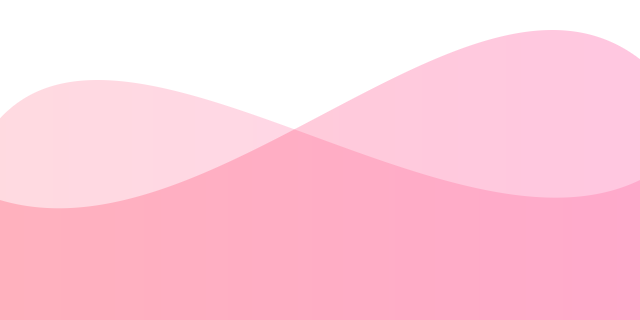
This background is drawn by a Shadertoy shader. Its source:

```glsl
// Two translucent pink waves crossing on a white ground.
// Each crest is a cubic Bezier curve, solved for height at a given x;
// the area below it is filled, and the overlap takes a deeper pink.

// Curve control points, as fractions of the canvas (origin lower left)
const vec4 LEFT_WAVE_X  = vec4(0.0, 0.2005, 0.7096, 1.0);
const vec4 LEFT_WAVE_Y  = vec4(0.630, 1.065, 0.156, 0.4375);
const vec4 RIGHT_WAVE_X = vec4(0.0, 0.336, 0.742, 1.0);
const vec4 RIGHT_WAVE_Y = vec4(0.375, 0.175, 1.2115, 0.815);

// Colours at the left and right ends of each horizontal gradient
const vec3 GROUND        = vec3(1.0);
const vec3 LEFT_WAVE_A   = vec3(1.0, 0.855, 0.880);
const vec3 LEFT_WAVE_B   = vec3(1.0, 0.830, 0.920);
const vec3 RIGHT_WAVE_A  = vec3(1.0, 0.810, 0.840);
const vec3 RIGHT_WAVE_B  = vec3(1.0, 0.780, 0.880);
const vec3 OVERLAP_A     = vec3(1.0, 0.695, 0.745);
const vec3 OVERLAP_B     = vec3(1.0, 0.665, 0.800);

const int SOLVER_STEPS = 6;

float bezier(vec4 c, float t) {
    float s = 1.0 - t;
    return dot(c, vec4(s * s * s, 3.0 * s * s * t, 3.0 * s * t * t, t * t * t));
}

float bezierSlope(vec4 c, float t) {
    float s = 1.0 - t;
    return 3.0 * dot(c.yzw - c.xyz, vec3(s * s, 2.0 * s * t, t * t));
}

// Smooth coverage of the area below a curve whose x rises steadily with t
float waveMask(vec2 uv, vec4 curveX, vec4 curveY) {
    // Newton iterations find the parameter lying above uv.x
    float t = uv.x;
    for (int i = 0; i < SOLVER_STEPS; i++) {
        t -= (bezier(curveX, t) - uv.x) / bezierSlope(curveX, t);
        t = clamp(t, 0.0, 1.0);
    }

    // Vertical gap divided by the slope length approximates true distance
    vec2 tangent = vec2(bezierSlope(curveX, t), bezierSlope(curveY, t)) * iResolution.xy;
    float gap = (bezier(curveY, t) - uv.y) * iResolution.y;
    float pixelDistance = gap * tangent.x / length(tangent);
    return clamp(pixelDistance + 0.5, 0.0, 1.0);
}

void mainImage(out vec4 fragColor, in vec2 fragCoord) {
    vec2 uv = fragCoord / iResolution.xy;

    float leftMask  = waveMask(uv, LEFT_WAVE_X, LEFT_WAVE_Y);
    float rightMask = waveMask(uv, RIGHT_WAVE_X, RIGHT_WAVE_Y);

    // Horizontal gradients
    vec3 leftColor    = mix(LEFT_WAVE_A, LEFT_WAVE_B, uv.x);
    vec3 rightColor   = mix(RIGHT_WAVE_A, RIGHT_WAVE_B, uv.x);
    vec3 overlapColor = mix(OVERLAP_A, OVERLAP_B, uv.x);

    // Blend the four regions by both coverages
    vec3 outsideRight = mix(GROUND, leftColor, leftMask);
    vec3 insideRight  = mix(rightColor, overlapColor, leftMask);
    fragColor = vec4(mix(outsideRight, insideRight, rightMask), 1.0);
}
```
